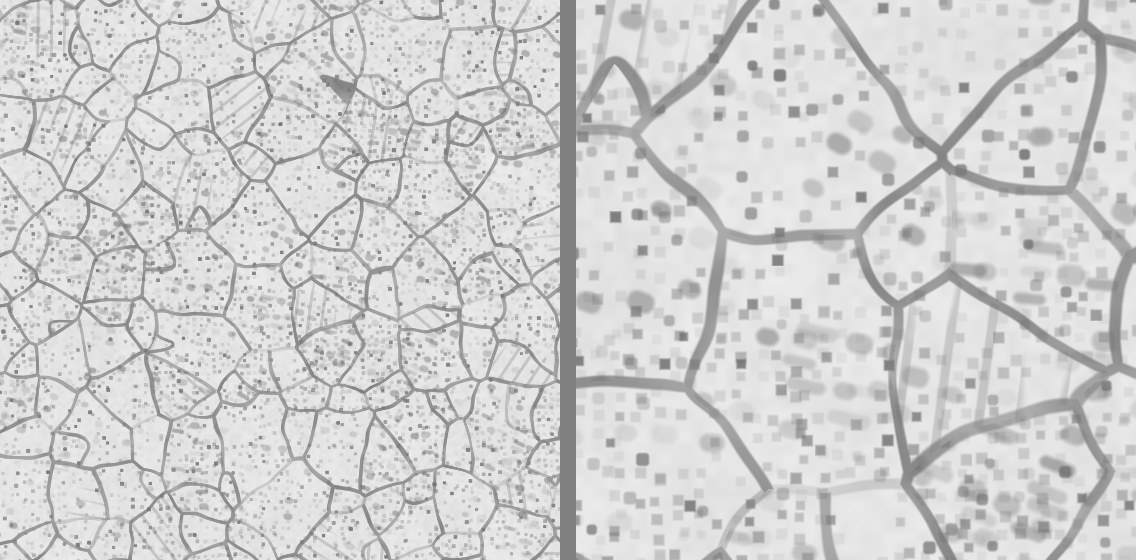
Left, the full canvas; right, a detail of the centre.
Write a three.js fragment shader that draws this texture.

```glsl
// Polished metal section: pale grains split by thin grey boundaries and strewn
// with small square pits. Grains are an additively weighted Voronoi diagram;
// pits, stains and slip streaks are jittered grids whose density varies by grain.

#define GRAINS 12.5        // seeds across the canvas
#define SIZE_SPREAD 0.75   // weight range, in seed cells
#define LINE_HALF 0.0031   // half width of a boundary
#define EDGE 0.0010        // edge softness
#define PIT 0.0034         // half size of a pit
#define PIT_CHANCE 0.34
#define LINE_INK 0.70
#define PAPER 0.897
#define INK 0.43

varying vec2 vUv;

vec3 hash3(vec2 p) {
  vec3 q = fract(p.xyx * vec3(0.1031, 0.1030, 0.0973));
  q += dot(q, q.yxz + 33.33);
  return fract((q.xxy + q.yzz) * q.zyx);
}

float noise(vec2 p) {
  vec2 i = floor(p), f = fract(p);
  f = f * f * (3.0 - 2.0 * f);
  float low = mix(hash3(i).x, hash3(i + vec2(1.0, 0.0)).x, f.x);
  float high = mix(hash3(i + vec2(0.0, 1.0)).x, hash3(i + 1.0).x, f.x);
  return mix(low, high, f.y);
}

vec2 warp(vec2 p, float scale) {
  return vec2(noise(p * scale + 7.0), noise(p * scale + 71.0)) - 0.5;
}

vec2 rotate(vec2 p, float a) {
  return vec2(cos(a) * p.x + sin(a) * p.y, cos(a) * p.y - sin(a) * p.x);
}

float over(float a, float b) { return 1.0 - (1.0 - a) * (1.0 - b); }

// Vector to a grain seed, and the weight that enlarges the grain
vec3 grainSeed(vec2 g, vec2 id) {
  vec3 h = hash3(id + 19.0);
  return vec3(id + 0.05 + 0.9 * h.xy - g, SIZE_SPREAD * h.z * h.z);
}

// Boundary ink in x, id of the grain in yz
vec3 grains(vec2 p) {
  vec2 g = p * GRAINS, base = floor(g), bestId = base, toBest = vec2(1.0);
  float best = 1e3;
  for (int j = -2; j <= 2; j++) {
    for (int i = -2; i <= 2; i++) {
      vec2 id = base + vec2(float(i), float(j));
      vec3 s = grainSeed(g, id);
      float d = length(s.xy) - s.z;
      if (d < best) { best = d; bestId = id; toBest = s.xy; }
    }
  }
  float ink = 0.0;
  for (int j = -2; j <= 2; j++) {
    for (int i = -2; i <= 2; i++) {
      vec2 id = base + vec2(float(i), float(j));
      if (distance(id, bestId) < 0.5) continue;
      vec3 s = grainSeed(g, id);
      float slope = length(normalize(s.xy + 1e-5) - normalize(toBest + 1e-5));
      float d = (length(s.xy) - s.z - best) / max(slope, 0.25) / GRAINS;
      float h = hash3(id + bestId + 140.0).y;
      float strength = mix(0.25, 1.0, smoothstep(0.0, 0.3, h));
      ink = max(ink, strength * (1.0 - smoothstep(LINE_HALF - EDGE, LINE_HALF + EDGE, d)));
    }
  }
  return vec3(ink * LINE_INK * mix(0.65, 1.15, noise(p * 38.0)), bestId);
}

// One jittered spot per grid cell, a box with rounded corners
float spots(vec2 p, vec2 cells, vec2 size, float corner, float chance, float soft, float seed) {
  vec2 g = p * cells, id = floor(g);
  vec3 h = hash3(id + seed), k = hash3(id + seed + 57.0);
  vec2 jitter = (2.0 * h.xy - 1.0) * max(0.5 / cells - size, 0.0);
  vec2 d = (fract(g) - 0.5) / cells - jitter;
  vec2 q = abs(d) - size * mix(0.75, 1.0, k.x) + corner;
  float dist = length(max(q, 0.0)) + min(max(q.x, q.y), 0.0) - corner;
  float present = step(h.z, chance * mix(0.4, 1.6, noise(id / cells * 9.0 + seed)));
  return present * mix(0.15, 0.85, k.y * k.y) * (1.0 - smoothstep(-soft, soft, dist));
}

void main() {
  vec2 p = vUv;
  vec3 grain = grains(p + 0.024 * warp(p, 9.0) + 0.007 * warp(p, 34.0));
  vec3 trait = hash3(grain.yz + 301.0);
  float busy = mix(0.55, 1.5, trait.x);

  // Pits: dark squares, rounder ones and faint small ones
  float tone = spots(p, vec2(61.0), vec2(PIT), 0.0003, PIT_CHANCE * busy, EDGE, 11.0);
  tone = over(tone, spots(p + 0.004, vec2(47.0), vec2(PIT * 1.15), 0.0022, PIT_CHANCE * busy, EDGE, 83.0));
  tone = over(tone, 0.55 * spots(p + 0.009, vec2(83.0), vec2(PIT), 0.0004, 1.3 * PIT_CHANCE * busy, EDGE, 151.0));

  // Soft stains and slip streaks along the direction of each grain
  vec2 slip = rotate(p, -0.22 + 0.6 * (trait.y - 0.5));
  tone = over(tone, 0.6 * spots(slip, vec2(37.0), vec2(0.0085, 0.0062), 0.0055, 0.35 * busy, 0.002, 211.0));
  float streaky = smoothstep(0.55, 0.95, trait.x);
  tone = over(tone, 0.6 * spots(slip, vec2(26.0, 62.0), vec2(0.013, 0.0042), 0.0038, 0.6 * streaky, 0.002, 263.0));

  // Faint parallel twin lines in a few grains
  vec2 twin = rotate(p, 6.2832 * trait.y);
  float stripe = abs(fract(twin.x * 42.0) - 0.5) / 42.0;
  float twinMask = step(0.8, trait.z) * smoothstep(0.4, 0.6, noise(twin * vec2(42.0, 14.0)));
  tone = over(tone, 0.26 * twinMask * (1.0 - smoothstep(0.0018, 0.0036, stripe)));

  // Boundaries above, with a faint mottle over the paper
  tone = over(0.7 * tone * grain.x + tone * (1.0 - grain.x), grain.x);
  float mottle = 0.035 * (noise(p * 150.0) - 0.5) + 0.025 * (noise(p * 22.0) - 0.5);
  gl_FragColor = vec4(vec3(mix(PAPER + mottle, INK, tone)), 1.0);
}
```
